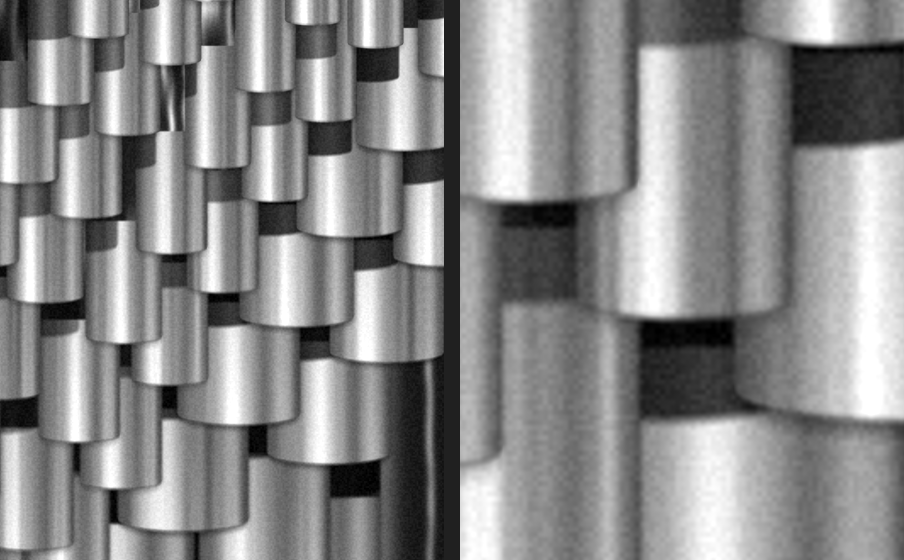
Left: the whole. Right: its middle third, enlarged.
Give the GLSL for this pattern, as a Shadertoy shader.

```glsl
// Overlapping brushed-metal tubes hanging in staggered diagonal rows, in grey tones.

const int   COLUMNS = 7;
const int   ROWS = 8;               // drawn from the farthest row to the nearest
const float SLEEVE_LENGTH = 0.22;
const float RIM_CURVE = 0.20;       // sag of the lower rim, relative to the radius
const float JITTER = 0.009;
const vec2  SHADOW_SHIFT = vec2(-0.008, -0.06);
const float SOFT_TOP = 0.0016;
const float SOFT_BOTTOM = 0.0048;
const float METAL_GREY = 0.50;
const float HIGHLIGHT = 0.47;
const float ROD_GREY = 0.10;
const float GRAIN = 0.07;

float hash(vec2 p) {
    vec3 q = fract(p.xyx * vec3(0.1031, 0.1030, 0.0973));
    q += dot(q, q.yzx + 33.33);
    return fract((q.x + q.y) * q.z);
}

float noise(vec2 p) {
    vec2 cell = floor(p), f = fract(p);
    f = f * f * (3.0 - 2.0 * f);
    return mix(mix(hash(cell), hash(cell + vec2(1, 0)), f.x),
               mix(hash(cell + vec2(0, 1)), hash(cell + 1.0), f.x), f.y);
}

float bump(float x, float center, float width) {
    float d = (x - center) / width;
    return exp(-d * d);
}

// Large tubes occupy the right-hand columns.
float bigness(float column) { return smoothstep(3.0, 4.0, column); }

// Lower end of a tube on the skewed grid: center x, rim y, radius.
vec3 tube(vec2 id) {
    float i = id.x, j = id.y;
    float sway = 0.023 * cos(2.0944 * (i - 2.0));
    float x = 0.185 + 0.130 * i + 0.002 * i * i - (0.068 + 0.008 * i) * j + sway;
    float drop = 0.065 + 0.052 * i + (0.117 + 0.0065 * i) * j + 0.0065 * j * j;
    vec2 wobble = JITTER * (vec2(hash(id + 17.0), hash(id + 41.0)) - 0.5);
    float radius = (0.0547 + 0.0046 * j) * mix(1.0, 1.6, bigness(i));
    return vec3(vec2(x, 1.0 - drop) + wobble, radius);
}

// Coverage of a tube that rises without end from its rounded lower rim.
float body(vec2 p, vec3 t, float soft) {
    float u = (p.x - t.x) / t.z;
    float rim = t.y + t.z * RIM_CURVE * (1.0 - sqrt(max(0.0, 1.0 - u * u)));
    return smoothstep(-soft, soft, p.y - rim)
         * smoothstep(-soft, soft, t.z - abs(p.x - t.x));
}

// Brushed metal across the tube: one broad highlight and weaker reflections.
float metal(float u, float y, float seed) {
    float tone = METAL_GREY + HIGHLIGHT * bump(u, mix(-0.42, -0.08, seed), 0.27);
    tone += 0.16 * bump(u, 0.70, 0.15) - 0.09 * bump(u, 0.42, 0.14);
    tone += 0.13 * (noise(vec2(u * 9.0 + seed * 60.0, y * 2.0)) - 0.5);
    tone *= mix(0.62, 1.0, smoothstep(-1.0, -0.65, u));
    return tone * mix(0.58, 1.0, smoothstep(1.0, 0.78, u));
}

// Dark inner rod with wavering chrome streaks, brighter near the top.
float rod(float u, float y, float seed) {
    float wave = 0.5 * noise(vec2(seed * 30.0, y * 26.0));
    float streak = noise(vec2(u * 5.0 + wave + seed * 50.0, y * 9.0));
    return ROD_GREY + mix(0.35, 1.15, smoothstep(0.4, 0.9, y)) * streak * streak * streak;
}

// Tall dark pillars behind everything.
float backdrop(vec2 p) {
    float tone = 0.09 + 0.30 * bump(p.x, 0.68, 0.03);
    float glint = 0.768 + 0.008 * (noise(vec2(3.0, p.y * 14.0)) - 0.5);
    return tone + 0.55 * bump(p.x, glint, 0.008) * (0.5 + 0.5 * noise(p * 20.0));
}

void mainImage(out vec4 fragColor, in vec2 fragCoord) {
    vec2 p = fragCoord / iResolution.y;
    float soft = max(mix(SOFT_BOTTOM, SOFT_TOP, p.y), 0.7 / iResolution.y);
    float tone = backdrop(p);

    for (int row = 0; row < ROWS; row++) {
        for (int k = 0; k < COLUMNS; k++) {
            vec2 id = vec2(COLUMNS - 1 - k, ROWS - 2 - row);
            if (id.x > 5.5 && id.y < 3.5) continue;   // leaves the pillars open
            vec3 t = tube(id);
            float big = bigness(id.x);
            float seed = hash(id + 7.0);
            float u = (p.x - t.x) / t.z;

            // Sleeve below, bare rod above.
            float height = p.y - t.y;
            float sleeve = metal(u, p.y, seed);
            sleeve *= 0.72 + 0.28 * smoothstep(0.0, 0.006, height - 0.1 * t.z * u * u);
            sleeve *= mix(1.06, 0.92, clamp(height / SLEEVE_LENGTH, 0.0, 1.0));
            float top = smoothstep(-soft, soft, height - SLEEVE_LENGTH);
            float surface = mix(sleeve, rod(u, p.y, seed), top);

            // Cast shadow of the diagonal neighbour in front.
            vec3 caster = tube(id - 1.0);
            caster.xy += SHADOW_SHIFT;
            float shadow = body(p, caster, soft * 1.6);
            surface *= mix(1.0, mix(0.48, 0.24, big), shadow);

            // Soft contact darkening, then the tube itself.
            tone *= 1.0 - mix(0.3, 0.5, big) * body(p + vec2(0.0, 0.006), t, 0.010);
            tone = mix(tone, surface, body(p, t, soft));
        }
    }

    tone += GRAIN * (noise(p * 330.0) - 0.5);
    fragColor = vec4(vec3(clamp(tone, 0.0, 1.0)), 1.0);
}
```
